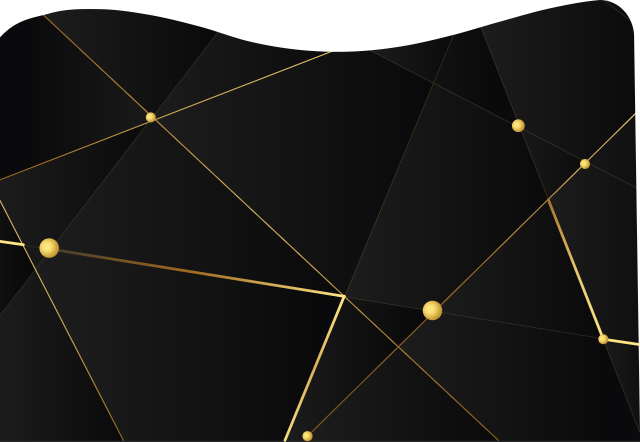
Reproduce this background procedurally as a Shadertoy shader.

```glsl
// Black faceted panel with a wavy top, crossed by gold lines and round gold beads.

const vec2 CANVAS = vec2(7.68, 5.31);          // design units, origin lower left
const vec3 PAPER = vec3(1.0);
const vec3 FACET_LIGHT = vec3(0.112, 0.111, 0.112);
const vec3 FACET_DARK = vec3(0.040, 0.036, 0.042);
const vec3 GOLD_DIM = vec3(0.27, 0.24, 0.16);
const vec3 GOLD_DEEP = vec3(0.62, 0.41, 0.13);
const vec3 GOLD_PALE = vec3(1.0, 0.90, 0.52);
const vec3 BEAD_LIGHT = vec3(0.99, 0.90, 0.48);
const vec3 BEAD_SHADE = vec3(0.74, 0.56, 0.17);
const float THIN = 0.0065;                     // half widths
const float THICK = 0.0165;

// Full lines, each from its lower to its upper end.
const int LINE_COUNT = 9;
const vec4 LINES[LINE_COUNT] = vec4[](
    vec4(5.98, 0.02, 0.52, 5.13), vec4(0.00, 3.15, 4.00, 4.70),
    vec4(0.00, 1.52, 2.62, 4.93), vec4(1.48, 0.02, 0.00, 2.90),
    vec4(3.69, 0.07, 7.63, 3.95), vec4(7.68, 3.03, 4.43, 4.71),
    vec4(7.68, 0.11, 5.77, 4.98), vec4(3.42, 0.02, 5.45, 4.91),
    vec4(7.68, 1.17, 0.00, 2.41));
// Gold tone at start, middle and end: 0 dim, 0.4 deep, 1 pale.
const vec3 LINE_TONES[LINE_COUNT] = vec3[](
    vec3(0.35, 0.80, 0.40), vec3(0.35, 0.70, 0.85), vec3(0.0, 0.06, 0.0),
    vec3(0.40, 0.75, 0.80), vec3(0.25, 0.45, 0.90), vec3(0.05, 0.10, 0.08),
    vec3(0.05, 0.10, 0.05), vec3(0.10, 0.15, 0.05), vec3(0.0, 0.06, 0.0));

// Bright thick parts of those lines.
const int BAR_COUNT = 5;
const vec4 BARS[BAR_COUNT] = vec4[](
    vec4(0.59, 2.32, 4.13, 1.75), vec4(0.00, 2.41, 0.28, 2.37),
    vec4(4.13, 1.75, 3.42, 0.02), vec4(6.58, 2.91, 7.24, 1.235),
    vec4(7.24, 1.235, 7.68, 1.17));
const vec3 BAR_TONES[BAR_COUNT] = vec3[](
    vec3(0.0, 0.42, 1.0), vec3(1.0), vec3(1.0, 0.75, 0.95),
    vec3(0.45, 0.85, 1.0), vec3(1.0));

// Beads: centre and radius.
const int BEAD_COUNT = 7;
const vec3 BEADS[BEAD_COUNT] = vec3[](
    vec3(1.81, 3.90, 0.060), vec3(0.59, 2.33, 0.117), vec3(5.19, 1.58, 0.117),
    vec3(6.22, 3.80, 0.077), vec3(7.02, 3.34, 0.060), vec3(7.24, 1.235, 0.060),
    vec3(3.69, 0.07, 0.061));

// Heights of the wavy top, evenly spaced and starting one step left of the canvas.
const float WAVE_STEP = 0.6;
const float WAVE[16] = float[](3.81, 4.86, 5.15, 5.20, 5.13, 4.99, 4.81, 4.71,
                               4.69, 4.75, 4.88, 5.05, 5.21, 5.31, 5.31, 5.31);

float waveTop(float x) {
    float u = clamp(x / WAVE_STEP, 0.0, 12.99);
    int i = int(u);
    float t = fract(u), a = WAVE[i], b = WAVE[i + 1], c = WAVE[i + 2], d = WAVE[i + 3];
    return b + 0.5 * t * (c - a + t * (2.0 * a - 5.0 * b + 4.0 * c - d
             + t * (3.0 * (b - c) + d - a)));
}

// Approximate inner distance of the panel: wave, slanted right side, round corner.
float panel(vec2 p) {
    float slope = (waveTop(p.x + 0.02) - waveTop(p.x - 0.02)) / 0.04;
    float d = (waveTop(p.x) - p.y) / sqrt(1.0 + slope * slope);
    d = min(d, 7.61 + 0.0149 * (4.81 - p.y) - p.x);
    vec2 corner = (p - vec2(7.20, 4.86)) / vec2(0.41, 0.45);
    if (min(corner.x, corner.y) > 0.0) d = min(d, 0.43 * (1.0 - length(corner)));
    return d;
}

// Horizontal span of a facet's light-to-dark gradient, chosen by the lines' sides.
vec2 facetSpan(bool r[LINE_COUNT]) {
    if (!r[7]) {
        if (r[5]) return vec2(4.4, 5.5);
        if (!r[1]) return !r[0] ? vec2(2.0, 0.3) : !r[2] ? vec2(0.6, 2.6) : vec2(1.8, 4.2);
        if (r[0]) return vec2(1.9, 5.2);
        if (!r[2]) return r[3] ? vec2(0.0, 1.8) : vec2(-0.6, 0.3);
        return r[8] ? vec2(0.6, 4.1) : r[3] ? vec2(0.8, 3.8) : vec2(0.0, 1.5);
    }
    if (!r[8]) {
        if (!r[4]) return r[0] ? vec2(3.6, 5.0) : vec2(3.4, 4.8);
        return !r[0] ? vec2(3.7, 6.0) : r[6] ? vec2(7.2, 7.9) : vec2(4.8, 7.3);
    }
    if (r[4]) return r[6] ? vec2(6.6, 8.2) : vec2(5.2, 7.2);
    if (r[5]) return r[6] ? vec2(5.8, 7.8) : vec2(4.4, 5.9);
    return r[6] ? vec2(6.0, 7.2) : vec2(4.2, 6.6);
}

vec3 gold(float tone) {
    return tone < 0.4 ? mix(GOLD_DIM, GOLD_DEEP, tone / 0.4)
                      : mix(GOLD_DEEP, GOLD_PALE, (tone - 0.4) / 0.6);
}

void stroke(inout vec3 col, vec2 p, vec4 ends, vec3 tones, float halfWidth, float px) {
    vec2 along = ends.zw - ends.xy, q = p - ends.xy;
    float t = clamp(dot(q, along) / dot(along, along), 0.0, 1.0);
    float cover = clamp((halfWidth - length(q - along * t)) / px + 0.5, 0.0, 1.0);
    float tone = t < 0.5 ? mix(tones.x, tones.y, 2.0 * t) : mix(tones.y, tones.z, 2.0 * t - 1.0);
    col = mix(col, gold(tone), cover * min(1.0, 2.0 * halfWidth / px));
}

void mainImage(out vec4 fragColor, in vec2 fragCoord) {
    vec2 p = fragCoord / iResolution.xy * CANVAS;
    float px = CANVAS.y / iResolution.y;

    // Facets
    bool rightOf[LINE_COUNT];
    for (int i = 0; i < LINE_COUNT; i++) {
        vec2 along = LINES[i].zw - LINES[i].xy, q = p - LINES[i].xy;
        rightOf[i] = q.x * along.y > q.y * along.x;
    }
    vec2 span = facetSpan(rightOf);
    vec3 col = mix(FACET_LIGHT, FACET_DARK, clamp((p.x - span.x) / (span.y - span.x), 0.0, 1.0));
    col = mix(vec3(0.16), col, smoothstep(0.0, px, p.y - 0.01));

    // Gold lines, with one short stray in the upper right corner
    for (int i = 0; i < LINE_COUNT; i++)
        stroke(col, p, LINES[i], LINE_TONES[i], LINE_TONES[i].y < 0.3 ? 0.6 * THIN : THIN, px);
    stroke(col, p, vec4(7.24, 5.31, 7.57, 5.06), vec3(0.05), 0.6 * THIN, px);
    for (int i = 0; i < BAR_COUNT; i++) stroke(col, p, BARS[i], BAR_TONES[i], THICK, px);

    // Beads, lit from the left
    for (int i = 0; i < BEAD_COUNT; i++) {
        vec2 q = (p - BEADS[i].xy) / BEADS[i].z;
        vec3 bead = mix(BEAD_LIGHT, BEAD_SHADE, smoothstep(0.2, 1.4, length(q - vec2(-0.25, 0.15))));
        col = mix(col, bead, clamp((1.0 - length(q)) * BEADS[i].z / px + 0.5, 0.0, 1.0));
    }

    col = mix(PAPER, col, clamp(panel(p) / px + 0.5, 0.0, 1.0));
    fragColor = vec4(col, 1.0);
}
```
